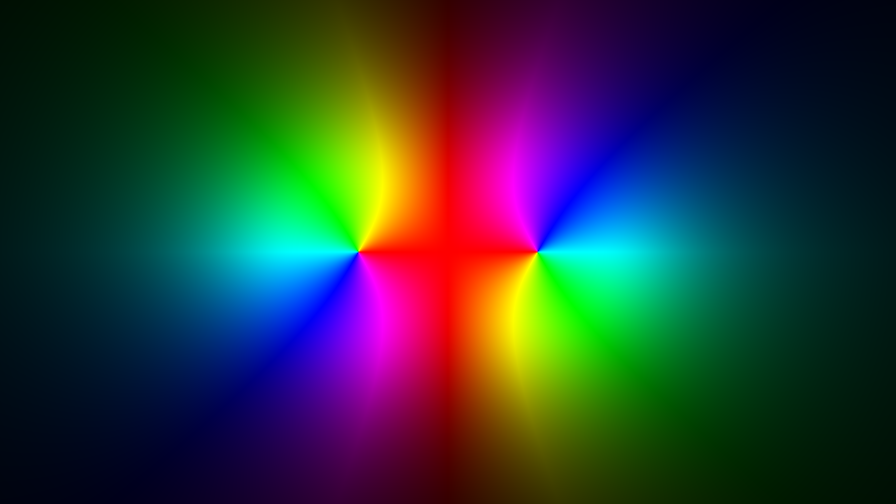
Reproduce this background procedurally as a WebGL 2 fragment shader.

```glsl
#version 300 es
precision highp float;
// Field of two opposite point charges: hue shows direction, brightness shows strength.

uniform vec2 u_resolution;
out vec4 fragColor;

const float TAU = 6.2831853;
const float CANVAS_SPAN = 10.0;   // canvas width, in half-separations of the charges
const float EXPOSURE = 3.0;
const vec3 CORE_COLOR = vec3(0.4);

// Inverse-square field of a unit charge at the given offset
vec2 chargeField(vec2 offset) {
    float d2 = max(dot(offset, offset), 1e-6);
    return offset * inversesqrt(d2) / d2;
}

// Fully saturated colour wheel, one turn per unit of hue
vec3 hueColor(float hue) {
    vec3 wheel = abs(fract(hue + vec3(0.0, 2.0, 1.0) / 3.0) * 6.0 - 3.0);
    return clamp(wheel - 1.0, 0.0, 1.0);
}

// Direction becomes hue, magnitude saturates towards full brightness
vec3 fieldColor(vec2 field, float exposure) {
    float hue = 0.5 + atan(field.y, field.x) / TAU;
    return hueColor(hue) * (1.0 - exp(-exposure * length(field)));
}

void main() {
    float pixel = CANVAS_SPAN / u_resolution.x;
    vec2 p = (gl_FragCoord.xy - 0.5 * u_resolution) * pixel;
    vec2 toPositive = p - vec2(1.0, 0.0);
    vec2 toNegative = p + vec2(1.0, 0.0);

    vec2 field = chargeField(toPositive) - chargeField(toNegative);
    vec3 color = fieldColor(field, EXPOSURE);

    // Soften the singular cores where every hue meets
    float nearest = min(length(toPositive), length(toNegative));
    color = mix(CORE_COLOR, color, smoothstep(0.0, 1.2 * pixel, nearest));

    fragColor = vec4(color, 1.0);
}
```
